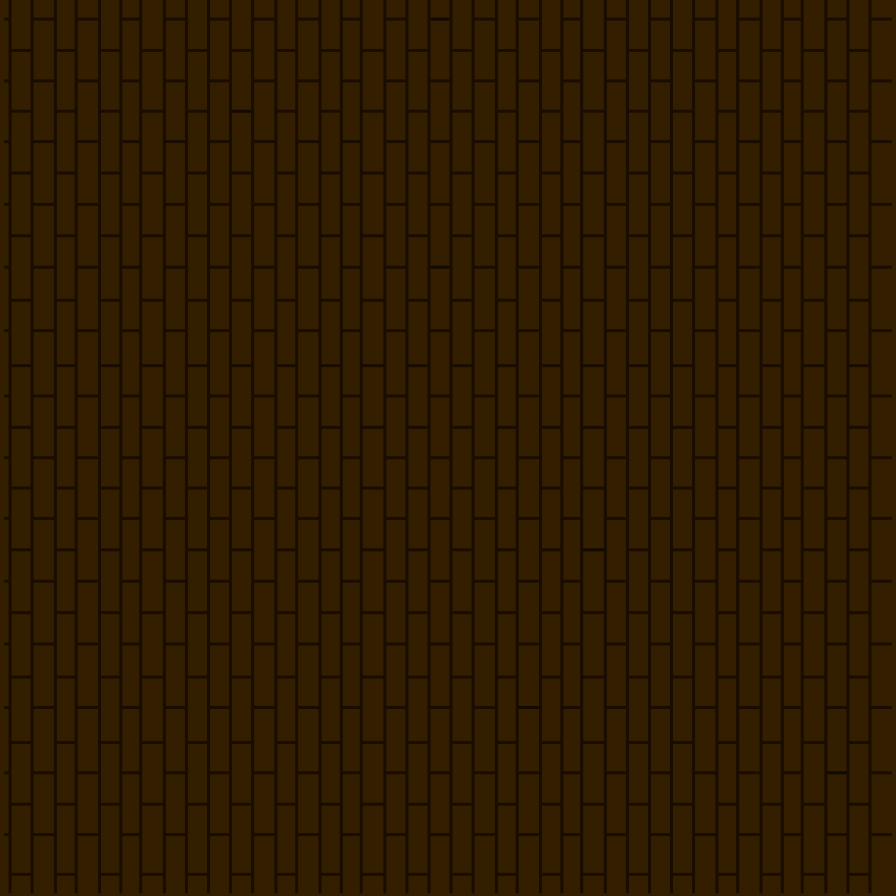
Reproduce this texture procedurally as a WebGL 1 fragment shader.

```glsl
precision highp float;
uniform vec2 u_resolution;

#define PLANK_COLOR vec3(0.20, 0.12, 0.0)
#define SEAM_COLOR vec3(0.10, 0.05, 0.0)
#define COLUMN_STEP 0.024609
#define COLUMN_START 0.0112
#define LAST_COLUMN 39.0
#define ROW_STEP 0.035048
#define ROW_START 0.02135
#define LAST_ROW 27.0
#define SEAM_HALF_WIDTH 0.0017
#define MARGIN 0.0045
#define WORN_SHARE 0.012

float hash(vec2 p) {
  return fract(sin(dot(p, vec2(127.1, 311.7))) * 43758.5453);
}

// 1 when two whole numbers are equal, else 0
float same(float a, float b) {
  return 1.0 - step(0.5, abs(a - b));
}

// Uneven column spacing, recurring every ten columns
float columnLine(float index) {
  float k = mod(index, 10.0);
  float shift = 0.058 * same(abs(k - 3.0), 1.0)
              + 0.026 * same(k, 5.0) - 0.074 * same(k, 6.0);
  return COLUMN_START + (index + shift) * COLUMN_STEP;
}

// Uneven joint spacing, recurring every twelve joints; the last one sits low
float rowLine(float index) {
  float k = mod(index, 12.0);
  float shift = -0.0334 * clamp(k - 1.0, 0.0, 3.0)
              + 0.052 * same(k, 9.0) + 0.019 * same(k, 10.0)
              + 0.134 * same(k, 11.0) + 0.3 * same(index, LAST_ROW);
  return ROW_START + (index + shift) * ROW_STEP;
}

// Smoothed coverage of a seam at a given distance
float seam(float dist, float pixel) {
  return clamp((SEAM_HALF_WIDTH - dist) / pixel + 0.5, 0.0, 1.0);
}

void main() {
  vec2 uv = gl_FragCoord.xy / u_resolution;
  vec2 p = vec2(uv.x, 1.0 - uv.y);
  vec2 pixel = 1.0 / u_resolution;

  // Long vertical seams
  float line = floor((p.x - COLUMN_START) / COLUMN_STEP + 0.5);
  float lineX = columnLine(line);
  float inside = step(-0.5, line) * step(line, LAST_COLUMN + 0.5);
  float vertical = seam(abs(p.x - lineX), pixel.x) * inside;
  vertical *= 1.0 - smoothstep(0.996, 0.998, p.y);

  // Short joints, staggered between neighbouring columns
  float column = line - 1.0 + step(lineX, p.x);
  float row = floor((p.y - ROW_START) / ROW_STEP + 0.5);
  float staggered = same(mod(row + column, 2.0), 1.0);
  float horizontal = seam(abs(p.y - rowLine(row)), pixel.y) * staggered;
  horizontal *= step(-0.5, row) * step(row, LAST_ROW + 0.5);
  horizontal *= smoothstep(-pixel.x, pixel.x, min(p.x, 1.0 - p.x) - MARGIN);

  // A few joints are darker than the rest
  float worn = step(hash(vec2(column, row)), WORN_SHARE);
  vec3 jointColor = SEAM_COLOR * (1.0 - 0.3 * worn);

  vec3 color = mix(PLANK_COLOR, jointColor, horizontal);
  color = mix(color, SEAM_COLOR, vertical);
  gl_FragColor = vec4(color, 1.0);
}
```
